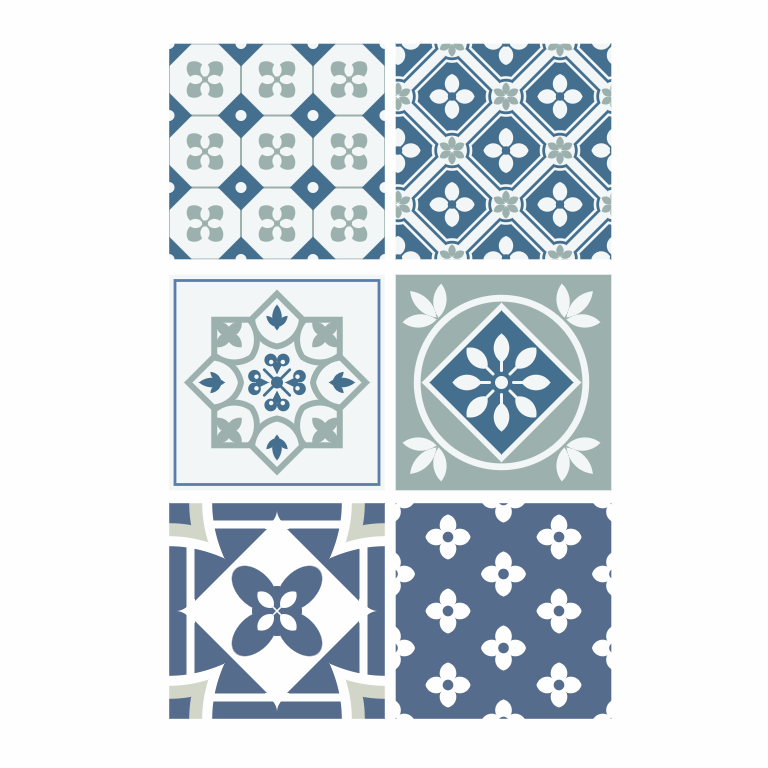
A Shadertoy shader for this pattern:

```glsl
const float GRID = 768.0;        // design units across the canvas
const float HALF_TILE = 107.8;
const vec2 COLUMNS = vec2(277.0, 503.5);
const vec3 ROWS = vec3(157.0, 385.5, 616.5);
const vec3 PAPER = vec3(0.996);
const vec3 PORCELAIN = vec3(0.948, 0.965, 0.97);
const vec3 STEEL = vec3(0.265, 0.435, 0.555);
const vec3 SLATE = vec3(0.335, 0.425, 0.55);
const vec3 SAGE = vec3(0.61, 0.695, 0.68);
const vec3 SAND = vec3(0.82, 0.84, 0.79);
const vec3 FRAME_BLUE = vec3(0.36, 0.49, 0.67);
const float DIAG = 0.70710678;

float pixelSize;

void paint(inout vec3 col, vec3 ink, float d) {
    col = mix(col, ink, clamp(0.5 - d / pixelSize, 0.0, 1.0));
}

vec2 turn45(vec2 p) { return DIAG * vec2(p.x + p.y, p.y - p.x); }

// Folds the plane into one of n equal sectors around +x
vec2 sector(vec2 p, float n) {
    float s = 6.2831853 / n;
    float a = atan(p.y, p.x);
    a -= s * floor(a / s + 0.5);
    return length(p) * vec2(cos(a), sin(a));
}

vec2 repeatCell(vec2 p, vec2 size) { return p - size * floor(p / size + 0.5); }

// Pointed leaf along x, from start to end, with half width w
float leaf(vec2 p, float start, float end, float w) {
    p = abs(vec2(p.x - 0.5 * (start + end), p.y));
    float h = 0.5 * (end - start);
    float k = (h * h - w * w) / (2.0 * w);
    return length(vec2(p.x, p.y + k)) - k - w;
}

float bar(vec2 p, float start, float end, float w) {
    p.x -= clamp(p.x, start, end);
    return length(p) - w;
}

vec3 octagonTile(vec2 p) {
    vec3 col = PORCELAIN;
    vec2 q = repeatCell(p, vec2(72.0));
    vec2 edge = 36.0 - abs(q);
    paint(col, SAGE, min(edge.x, edge.y) - 1.0);
    paint(col, STEEL, (edge.x + edge.y - 23.0) * DIAG);
    paint(col, PORCELAIN, length(edge) - 5.5);
    paint(col, SAGE, leaf(sector(turn45(q), 4.0), 2.0, 23.5, 8.5));
    paint(col, PORCELAIN, leaf(sector(q, 4.0), 2.0, 17.0, 4.6));
    paint(col, SAGE, length(q) - 3.0);
    return col;
}

vec3 latticeTile(vec2 p) {
    p -= vec2(2.5, 1.0);
    vec3 col = PORCELAIN;
    vec2 a = repeatCell(p, vec2(108.0));
    vec2 b = repeatCell(p - 54.0, vec2(108.0));
    vec2 q = abs(a.x) + abs(a.y) < abs(b.x) + abs(b.y) ? a : b;
    vec2 r = abs(q);
    vec2 toKnot = q.x * q.x > q.y * q.y ? vec2(r.x - 54.0, q.y) : vec2(q.x, r.y - 54.0);
    float e = min((54.0 - r.x - r.y) * DIAG, length(toKnot) - 10.0);
    paint(col, STEEL, abs(e - 6.3) - 1.4);
    paint(col, STEEL, 10.3 - e);
    paint(col, PORCELAIN, leaf(sector(q, 4.0), 3.0, 22.5, 7.2));
    paint(col, STEEL, length(q) - 4.2);
    paint(col, SAGE, leaf(sector(toKnot.yx, 6.0), 1.5, 14.0, 3.7));
    return col;
}

vec3 medallionTile(vec2 p) {
    vec3 col = PORCELAIN;
    vec2 r = abs(p);
    paint(col, FRAME_BLUE, abs(max(r.x, r.y) - 102.0) - 1.4);
    // Ring of eight ogee petals
    vec2 s = sector(p, 8.0);
    float petal = max((s.x + abs(s.y) - 93.0) * DIAG, leaf(s, 33.0, 99.0, 28.0));
    paint(col, SAGE, abs(petal + 3.0) - 3.0);
    // Leaf sprigs inside the petals
    vec2 d = sector(turn45(p), 4.0);
    paint(col, SAGE, leaf(sector(d - vec2(68.0, 0.0), 4.0), -4.0, 18.0, 5.5));
    vec2 o = sector(p, 4.0);
    vec2 side = turn45(vec2(o.x - 56.0, abs(o.y)));
    paint(col, STEEL, min(leaf(o, 52.0, 78.0, 4.8), leaf(side, -1.0, 15.0, 3.0)));
    // Four curled hearts around a bead
    vec2 h = vec2(o.x, abs(o.y));
    float heart = min(length(h - vec2(22.5, 6.3)) - 6.3,
                      max(h.y - 0.5 * (h.x - 8.0), h.x - 21.0));
    paint(col, STEEL, heart);
    paint(col, PORCELAIN, length(h - vec2(20.5, 5.8)) - 2.2);
    paint(col, STEEL, min(length(p) - 6.0, bar(d, 0.0, 18.0, 1.4)));
    return col;
}

vec3 roundelTile(vec2 p) {
    p.x += 2.0;
    vec3 col = SAGE;
    vec2 r = abs(p);
    paint(col, PORCELAIN, abs(length(p) - 84.3) - 3.4);
    float diamond = (r.x + r.y - 72.0) * DIAG;
    paint(col, PORCELAIN, diamond - 5.5);
    paint(col, STEEL, diamond);
    vec2 s = sector(p, 8.0);
    paint(col, PORCELAIN, min(leaf(s, 20.0, 49.0, 7.8), bar(s, 12.0, 24.0, 1.5)));
    paint(col, PORCELAIN, length(p) - 6.5);
    // Three leaves at each corner
    vec2 k = turn45(r - 63.0);
    k.y = abs(k.y);
    vec2 axis = vec2(cos(0.86), sin(0.86));
    vec2 outer = vec2(dot(k, axis), k.y * axis.x - k.x * axis.y);
    paint(col, PORCELAIN, min(leaf(k, 3.0, 40.0, 6.6), leaf(outer, 2.0, 36.0, 6.6)));
    return col;
}

vec3 starTile(vec2 p) {
    vec3 col = SLATE;
    vec2 r = abs(p);
    float far = max(r.x, r.y), near = min(r.x, r.y);
    paint(col, PAPER, abs(far - 86.5) - 4.0);
    paint(col, PAPER, (r.x + r.y - 92.0) * DIAG);
    float flare = max(101.0 - far, 0.0);
    paint(col, PAPER, max(near - 0.035 * flare * flare, 82.0 - far));
    // Four rounded lobes with a small blossom
    vec2 d = sector(turn45(p), 4.0);
    float lobe = (length((d - vec2(32.0, 0.0)) / vec2(27.0, 17.0)) - 1.0) * 17.0;
    paint(col, SLATE, min(lobe, length(p) - 25.0));
    paint(col, PAPER, min(leaf(d, 5.0, 27.0, 6.5), bar(d, 0.0, 10.0, 0.8)));
    // Nested corner ogees
    vec2 c = HALF_TILE - r;
    float ogee = max(c.x, c.y) - 0.004 * pow(min(c.x, c.y), 2.0);
    paint(col, PAPER, ogee - 43.0);
    paint(col, SAND, ogee - 33.0);
    paint(col, SLATE, ogee - 20.0);
    return col;
}

vec3 blossomTile(vec2 p) {
    vec3 col = SLATE;
    vec2 period = vec2(111.0, 74.0);
    for (int i = 0; i < 2; i++) {
        vec2 shift = i == 0 ? vec2(55.5, 0.0) : vec2(0.0, 37.0);
        vec2 q = repeatCell(p - shift, period);
        paint(col, PAPER, leaf(sector(q, 4.0), 1.0, 22.5, 8.3));
        paint(col, SLATE, length(q) - 5.3);
    }
    return col;
}

void mainImage(out vec4 fragColor, in vec2 fragCoord) {
    float side = min(iResolution.x, iResolution.y);
    pixelSize = GRID / side;
    vec2 g = ((fragCoord - 0.5 * iResolution.xy) / side + 0.5) * GRID;
    bool left = g.x < 0.5 * (COLUMNS.x + COLUMNS.y);
    int row = g.y < 271.0 ? 0 : g.y < 501.0 ? 1 : 2;
    vec2 p = g - vec2(left ? COLUMNS.x : COLUMNS.y, ROWS[row]);
    vec3 tile;
    if (row == 2) tile = left ? octagonTile(p) : latticeTile(p);
    else if (row == 1) tile = left ? medallionTile(p) : roundelTile(p);
    else tile = left ? starTile(p) : blossomTile(p);
    vec3 col = PAPER;
    paint(col, tile, max(abs(p.x), abs(p.y)) - HALF_TILE);
    fragColor = vec4(col, 1.0);
}
```
